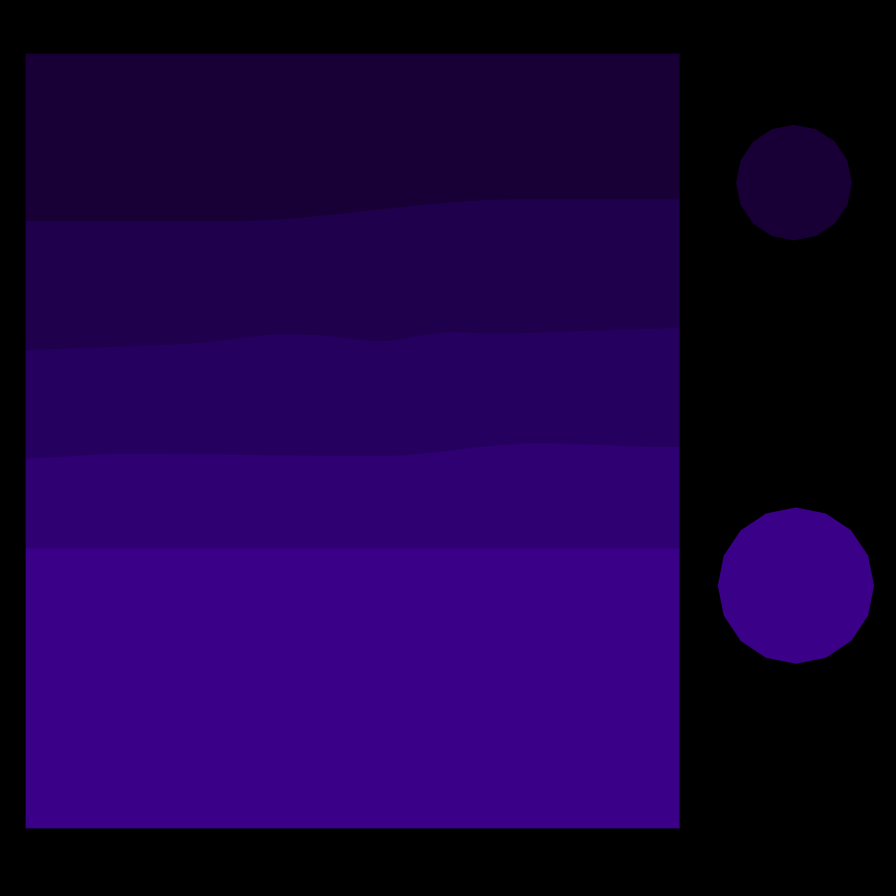
A Shadertoy shader for this background:

```glsl
// A panel of stacked violet bands with wavy edges, beside two sixteen-sided discs on black.

// Coverage of a shape from its signed distance, one pixel soft.
float coverage(float dist) {
    return clamp(0.5 - dist * iResolution.y, 0.0, 1.0);
}

float boxDistance(vec2 p, vec2 low, vec2 high) {
    vec2 d = abs(p - 0.5 * (low + high)) - 0.5 * (high - low);
    return max(d.x, d.y);
}

// Regular polygon with a corner on the +x axis.
float polygonDistance(vec2 p, float radius, float sides) {
    float halfSector = 3.14159265 / sides;
    float angle = mod(atan(p.y, p.x), 2.0 * halfSector) - halfSector;
    return length(p) * cos(angle) - radius * cos(halfSector);
}

float bump(float x, float center, float width) {
    float t = (x - center) / width;
    return exp(-t * t);
}

// Heights of the three wavy edges, from top to bottom.
float upperEdge(float x) {
    return 0.753 + 0.0245 * smoothstep(0.25, 0.58, x);
}

float middleEdge(float x) {
    return 0.6084 + 0.0339 * x
        + 0.0078 * bump(x, 0.312, 0.07)
        - 0.0042 * bump(x, 0.425, 0.035)
        + 0.0036 * bump(x, 0.500, 0.04);
}

float lowerEdge(float x) {
    return 0.4883
        + 0.0052 * smoothstep(0.02, 0.14, x)
        - 0.0026 * smoothstep(0.15, 0.43, x)
        + 0.0143 * smoothstep(0.42, 0.60, x)
        - 0.0039 * smoothstep(0.60, 0.74, x);
}

void mainImage(out vec4 fragColor, in vec2 fragCoord) {
    vec2 p = fragCoord / iResolution.y;
    vec3 darkest = vec3(0.095, 0.0, 0.217);
    vec3 brightest = vec3(0.228, 0.0, 0.530);

    // Bands, each laid over the one above
    vec3 bands = darkest;
    bands = mix(bands, vec3(0.120, 0.0, 0.297), coverage(p.y - upperEdge(p.x)));
    bands = mix(bands, vec3(0.150, 0.0, 0.370), coverage(p.y - middleEdge(p.x)));
    bands = mix(bands, vec3(0.180, 0.0, 0.447), coverage(p.y - lowerEdge(p.x)));
    bands = mix(bands, brightest, coverage(p.y - 0.388));

    // Panel on black
    float panel = boxDistance(p, vec2(0.0286, 0.0755), vec2(0.7585, 0.9401));
    vec3 color = bands * coverage(panel);

    // Discs at the right
    float smallDisc = polygonDistance(p - vec2(0.8861, 0.7962), 0.0645, 16.0);
    float largeDisc = polygonDistance(p - vec2(0.8883, 0.3464), 0.0872, 16.0);
    color = mix(color, darkest, coverage(smallDisc));
    color = mix(color, brightest, coverage(largeDisc));

    fragColor = vec4(color, 1.0);
}
```
